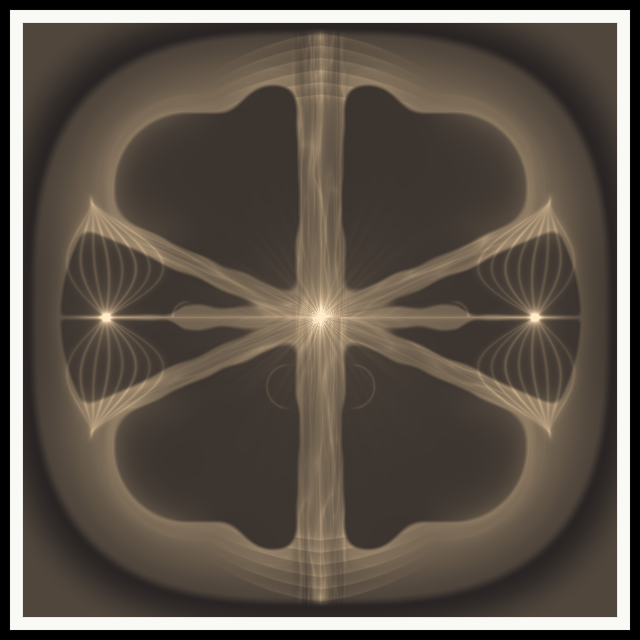
Give the GLSL for this background, as a three.js fragment shader.

```glsl
// Framed symmetric bloom of fibrous light: four dark lobes cut from a soft squircle.
// Cavities are smooth distance fields folded into one quadrant; ridged noise,
// curved strands and exponential glows add light, which a colour ramp then tints.
varying vec2 vUv;

const vec2 CENTER = vec2(0.501, 0.504);
const vec2 BODY_RADIUS = vec2(0.452, 0.447);
const float FRAME_OUTER = 0.4844;
const float FRAME_INNER = 0.4642;
const float RAY_SLOPE = 0.45;
const float SIDE_NODE = 0.336;
const float TOP_NODE = 0.443;
const vec3 UMBER = vec3(0.225, 0.198, 0.180);
const vec3 TAN = vec3(0.49, 0.425, 0.345);
const vec3 SAND = vec3(0.74, 0.64, 0.51);
const vec3 CREAM = vec3(1.0, 0.92, 0.78);
const vec3 PAPER = vec3(0.975, 0.975, 0.965);

float hash(vec2 p) {
  return fract(sin(dot(p, vec2(127.1, 311.7))) * 43758.5453);
}

float noise(vec2 p) {
  vec2 i = floor(p), f = fract(p);
  f = f * f * (3.0 - 2.0 * f);
  return mix(mix(hash(i), hash(i + vec2(1, 0)), f.x),
             mix(hash(i + vec2(0, 1)), hash(i + vec2(1, 1)), f.x), f.y);
}

float smin(float a, float b, float k) {
  float h = max(k - abs(a - b), 0.0) / k;
  return min(a, b) - h * h * k * 0.25;
}

float smax(float a, float b, float k) { return -smin(-a, -b, k); }

// Ridged threads running along one axis
float fibre(float across, float along) {
  float sum = 0.0, freq = 55.0, amp = 0.5;
  for (int i = 0; i < 3; i++) {
    float sway = 0.9 * noise(vec2(along * 22.0, float(i) * 7.3));
    float n = noise(vec2(across * freq + sway, along * 9.0 + float(i) * 13.7));
    sum += amp * pow(1.0 - abs(2.0 * n - 1.0), 3.0);
    freq *= 1.9;
    amp *= 0.75;
  }
  return sum;
}

// Large lobe between the upright bar and the diagonal ray
float lobeDistance(vec2 q) {
  vec2 b = abs(q) - vec2(0.321, 0.319) + 0.115;
  float d = length(max(b, 0.0)) + min(max(b.x, b.y), 0.0) - 0.115;
  d = smin(d, length(q - vec2(0.074, 0.307)) - 0.055, 0.035);
  d = smax(d, 0.037 - q.x, 0.02);
  return smax(d, (RAY_SLOPE * q.x + 0.014 - q.y) * 0.912, 0.035);
}

// Side hollow between the diagonal ray and the horizontal thread
float hollowDistance(vec2 q) {
  float d = smax((q.y - RAY_SLOPE * q.x + 0.026) * 0.912, q.x - 0.406 + 1.87 * q.y * q.y, 0.02);
  d = smax(d, q.y - 0.15, 0.03);
  return smax(d, mix(0.018, 0.003, smoothstep(0.21, 0.25, q.x)) - q.y, 0.008);
}

float thread(float d, float width) { return exp(-d * d / (width * width)); }

vec3 ramp(float v) {
  vec3 c = mix(UMBER, TAN, clamp(v, -0.5, 1.0));
  c = mix(c, SAND, clamp((v - 1.0) / 0.7, 0.0, 1.0));
  return mix(c, CREAM, clamp((v - 1.7) / 0.8, 0.0, 1.0));
}

void main() {
  vec2 p = vUv - CENTER, q = abs(p);
  float r = length(p);
  vec2 side = step(0.0, p);
  float seed = dot(side, vec2(3.1, 5.7));

  // Cavities, with gently rippled edges
  vec2 ripple = vec2(noise(q.yx * 26.0 + 4.0), noise(q * 26.0 + 9.0)) - 0.5;
  vec2 w = q + 0.009 * ripple * smoothstep(0.03, 0.12, r) * smoothstep(0.36, 0.24, r);
  float lobe = lobeDistance(w);
  float d = min(lobe, hollowDistance(w));
  float solid = smoothstep(-0.003, 0.004, d);

  // Soft outer body
  vec2 s = q / BODY_RADIUS;
  float e = pow(s.x * s.x * s.x + s.y * s.y * s.y, 1.0 / 3.0);
  float shell = smoothstep(0.22, 0.32, r);
  float body = mix(0.28, 0.78, smoothstep(1.0, 0.8, e));
  body *= mix(1.0, mix(0.55, 1.0, smoothstep(0.03, 0.2, q.y)), smoothstep(0.36, 0.4, q.x));
  body += 0.3 * shell * exp(-max(d, 0.0) / 0.017);

  // Fibres along the bar, the diagonal rays and the rim
  float across = (q.y - RAY_SLOPE * q.x) * 0.912;
  float bar = smoothstep(0.05, 0.03, q.x);
  float ray = thread(across, 0.04) * smoothstep(0.33, 0.26, q.x) * (1.0 - bar);
  float threads = bar * fibre(p.x, q.y + 4.0 * side.y) + ray * fibre(across, q.x + seed);
  float rim = fibre(lobe * 0.7, atan(q.y, q.x) * 0.2) * exp(-abs(lobe) / 0.03);
  body += 0.65 * threads - 0.16 * (bar + ray) + 0.3 * rim * shell * (1.0 - bar);
  body += bar * (0.4 * exp(-q.x / 0.007) - 0.12);
  float inner = 0.5 * exp(min(d, 0.0) / 0.024) * smoothstep(0.14, 0.26, q.x) * smoothstep(0.09, 0.17, q.y);
  float light = mix(inner + 0.06 * noise(p * 8.0), body, solid);

  // Strands bowing out of the side nodes
  for (int i = 0; i < 8; i++) {
    float bow = mix(-0.085, 0.05, float(i) / 7.0);
    float t = q.y / 0.15;
    float x = SIDE_NODE + bow * sin(3.14159 * min(t, 1.2)) + (0.015 + 0.4 * bow) * t * t;
    float fade = smoothstep(1.35, 0.85, t) * (0.25 + 0.2 * hash(vec2(float(i), 2.0)));
    light += fade * (thread(q.x - x, 0.0025) + 0.45 * thread(q.x - x, 0.009));
  }

  // Veils sweeping away from the top and bottom nodes
  for (int i = 0; i < 6; i++) {
    float k = float(i);
    float y = TOP_NODE - 0.019 * k - (1.5 - 0.12 * k) * q.x * q.x - 0.1 * q.x;
    float below = y - q.y;
    float veil = smoothstep(-0.002, 0.001, below) * exp(-max(below, 0.0) / 0.009);
    light += 0.3 * veil * smoothstep(0.19, 0.05, q.x) * solid;
  }

  // Fine curls
  vec2 curl = q - vec2(0.05, 0.108);
  light += 0.3 * thread(length(curl) - 0.034, 0.002) * smoothstep(-0.01, 0.015, curl.x) * (1.0 - side.y);
  vec2 hook = q - vec2(0.208, 0.001);
  light += 0.35 * thread(length(hook) - 0.023, 0.0025) * smoothstep(-0.01, 0.01, hook.x) * side.y;

  // Starburst, horizontal thread and nodes
  float spokes = pow(noise(vec2(atan(q.y, q.x) * 26.0 + seed, r * 8.0)), 2.0);
  light += 0.9 * spokes * exp(-r / 0.055) + 1.3 * exp(-r / 0.02) + 0.45 * exp(-r / 0.07);
  light += 0.45 * exp(-q.y / 0.003) * smoothstep(0.39, 0.33, q.x);
  light += 0.9 * exp(-length(q - vec2(SIDE_NODE, 0.0)) / 0.018);
  light += 0.9 * exp(-length((q - vec2(0.0, TOP_NODE)) * vec2(1.6, 0.6)) / 0.015);

  // Shadowed ground outside the body, then the frame
  float ground = mix(-0.25, 0.33, smoothstep(0.0, 0.17, e - 1.0));
  vec3 color = ramp(mix(ground, light, smoothstep(1.015, 0.975, e)));
  float border = max(abs(vUv.x - 0.5), abs(vUv.y - 0.5));
  color = mix(color, PAPER, smoothstep(FRAME_INNER - 0.001, FRAME_INNER + 0.001, border));
  color *= 1.0 - smoothstep(FRAME_OUTER - 0.001, FRAME_OUTER + 0.001, border);
  gl_FragColor = vec4(color, 1.0);
}
```
